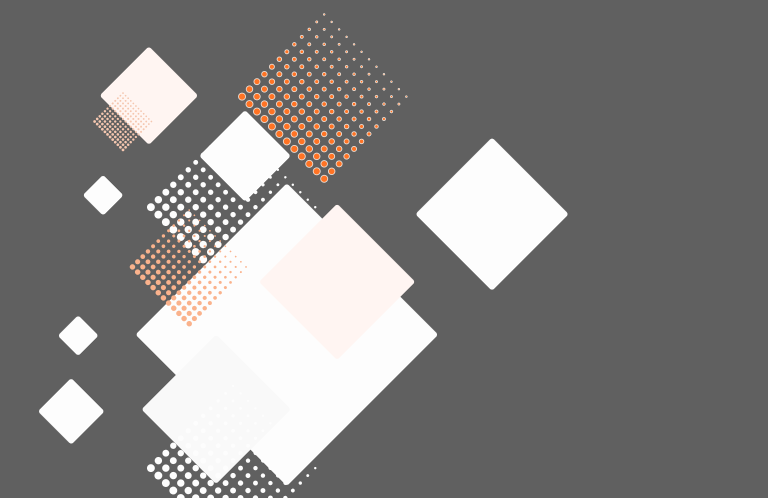
Give the GLSL for this background, as a WebGL 1 fragment shader.

```glsl
precision highp float;

uniform vec2 u_resolution;

// Colours
const vec3 SLATE = vec3(0.376);
const vec3 WHITE = vec3(0.992);
const vec3 BLUSH = vec3(1.0, 0.962, 0.949);
const vec3 MIST = vec3(0.975);
const vec3 ORANGE = vec3(1.0, 0.45, 0.14);
const vec3 PEACH = vec3(0.98, 0.70, 0.55);
const vec3 PALE_PEACH = vec3(0.96, 0.78, 0.69);
const vec3 RIM = vec3(0.93, 0.88, 0.84);

// Sizes, in canvas heights or in fractions of the dot pitch
const float CORNER = 0.006;
const float DOT_STEPS = 11.0;
const float DOT_LARGE = 0.37;
const float DOT_SMALL = 0.11;
const float RIM_WIDTH = 0.0017;
const float HALFTONE_REACH = 0.165;
const float SQRT_HALF = 0.70711;

// Coverage of a shape from its signed distance, about one pixel soft
float coverage(float dist) {
  return clamp(0.5 - dist * u_resolution.y, 0.0, 1.0);
}

// Turns the plane so a diamond becomes an upright square
vec2 toDiagonal(vec2 p) {
  return vec2(p.x + p.y, p.y - p.x) * SQRT_HALF;
}

// Rounded diamond; reach is the centre-to-corner distance
float diamond(vec2 p, vec2 centre, float reach) {
  vec2 q = abs(toDiagonal(p - centre)) - reach * SQRT_HALF + CORNER;
  float dist = length(max(q, 0.0)) + min(max(q.x, q.y), 0.0) - CORNER;
  return coverage(dist);
}

// Distance to a diamond grid of dots shrinking toward the upper right
float halftone(vec2 p, vec2 centre, float reach, float smallest) {
  float halfSide = reach * SQRT_HALF;
  float pitch = 2.0 * halfSide / DOT_STEPS;
  vec2 grid = (toDiagonal(p - centre) + halfSide) / pitch;
  vec2 cell = clamp(floor(grid + 0.5), 0.0, DOT_STEPS);
  float radius = mix(DOT_LARGE, smallest, cell.x / DOT_STEPS);
  return (length(grid - cell) - radius) * pitch;
}

void main() {
  vec2 p = gl_FragCoord.xy / u_resolution.y;
  vec3 color = SLATE;

  // White dots behind the large panel
  float dots = halftone(p, vec2(0.468, 0.584), HALFTONE_REACH, DOT_SMALL);
  color = mix(color, WHITE, coverage(dots));

  // Blush tile with fine dots over its lower corner
  color = mix(color, BLUSH, diamond(p, vec2(0.299, 0.808), 0.099));
  dots = halftone(p, vec2(0.247, 0.756), 0.057, 0.22);
  color = mix(color, PALE_PEACH, coverage(dots));

  // White tiles
  float tiles = diamond(p, vec2(0.492, 0.687), 0.092);
  tiles = max(tiles, diamond(p, vec2(0.988, 0.570), 0.154));
  tiles = max(tiles, diamond(p, vec2(0.207, 0.608), 0.041));
  tiles = max(tiles, diamond(p, vec2(0.157, 0.326), 0.041));
  tiles = max(tiles, diamond(p, vec2(0.143, 0.174), 0.067));
  tiles = max(tiles, diamond(p, vec2(0.576, 0.328), 0.304));
  color = mix(color, WHITE, tiles);

  // Tinted tiles on the large panel
  color = mix(color, BLUSH, diamond(p, vec2(0.677, 0.434), 0.157));
  color = mix(color, MIST, diamond(p, vec2(0.434, 0.178), 0.150));

  // Peach and white dots crossing the panel edges
  dots = halftone(p, vec2(0.380, 0.464), 0.114, DOT_SMALL);
  color = mix(color, PEACH, coverage(dots));
  dots = halftone(p, vec2(0.468, 0.060), HALFTONE_REACH, DOT_SMALL);
  color = mix(color, WHITE, coverage(dots));

  // Orange dots with a pale rim
  dots = halftone(p, vec2(0.651, 0.806), HALFTONE_REACH, DOT_SMALL);
  color = mix(color, RIM, coverage(dots));
  color = mix(color, ORANGE, coverage(dots + RIM_WIDTH));

  gl_FragColor = vec4(color, 1.0);
}
```
